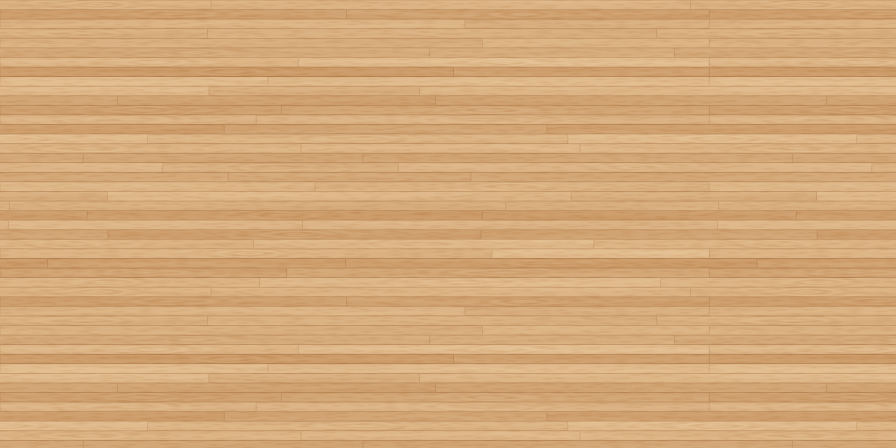
Give the GLSL for this texture, as a Shadertoy shader.

```glsl
// Strip parquet: thirty thin rows of pale wood form a tile that repeats over the canvas.
// Each row is cut into two planks at hashed joints; layered sines draw the long grain
// and stretched cellular noise adds the short dark pores.

const vec2 TILE = vec2(1.583, 0.641);   // tile size in canvas heights
const float ROWS = 30.0;
const vec3 DARK_WOOD = vec3(0.765, 0.56, 0.355);
const vec3 LIGHT_WOOD = vec3(0.895, 0.755, 0.58);
const vec3 SEAM_TINT = vec3(0.88, 0.82, 0.75);

// Base lightness of the rows, from the top down
const float ROW_TONE[30] = float[30](
    0.62, 0.40, 0.66, 0.74, 0.72, 0.58, 0.78, 0.34, 0.76, 0.72,
    0.36, 0.40, 0.72, 0.34, 0.80, 0.68, 0.46, 0.70, 0.54, 0.74,
    0.72, 0.58, 0.36, 0.78, 0.38, 0.70, 0.76, 0.38, 0.42, 0.80);

float hash(vec2 p) {
    vec3 q = fract(p.xyx * vec3(0.1031, 0.1030, 0.0973));
    q += dot(q, q.yzx + 33.33);
    return fract((q.x + q.y) * q.z);
}

// Distance to the nearest scattered point, one point per cell
float cellular(vec2 p, float seed) {
    vec2 cell = floor(p);
    float nearest = 2.0;
    for (int j = -1; j <= 1; j++) {
        for (int i = -1; i <= 1; i++) {
            vec2 c = cell + vec2(i, j);
            vec2 point = c + vec2(hash(c + seed), hash(c.yx + seed + 17.0));
            nearest = min(nearest, distance(p, point));
        }
    }
    return nearest;
}

// Long wavy fibres: x runs along the plank, v across it
float grain(float x, float v, float seed) {
    float bend = 0.9 * sin(x * 7.0 + seed) + 0.5 * sin(x * 17.0 + seed * 2.3);
    float sum = 0.0;
    float amplitude = 0.5;
    float frequency = 4.5;
    for (int i = 0; i < 3; i++) {
        sum += amplitude * sin(v * frequency + bend + seed * frequency);
        bend = bend * 1.4 + sin(x * frequency * 4.0 + seed);
        frequency *= 1.8;
        amplitude *= 0.65;
    }
    return sum;
}

// Arched growth rings, strongest near the middle of a plank
float arches(float x, float v, float middle, float seed) {
    float along = x - middle;
    float ring = length(vec2(along * 9.0, (v - 0.5) * 2.2));
    float wave = sin(ring * 11.0 + sin(x * 40.0 + seed));
    return wave * exp(-along * along * 45.0);
}

// Coverage of a seam, widened to a pixel but keeping its total darkness
float seam(float d, float halfWidth, float pixel) {
    float w = max(halfWidth, 0.5 * pixel);
    return (1.0 - smoothstep(w - 0.5 * pixel, w + 0.5 * pixel, d)) * halfWidth / w;
}

void mainImage(out vec4 fragColor, in vec2 fragCoord) {
    float pixel = 1.0 / iResolution.y;
    vec2 p = fragCoord * pixel;
    p.y = 1.0 - p.y;

    // Row and position across it
    float rowHeight = TILE.y / ROWS;
    float rowPos = p.y / rowHeight;
    float row = mod(floor(rowPos), ROWS);
    float v = fract(rowPos);

    // Two planks per row; many rows share a joint at the tile edge
    float shared = step(0.5, hash(vec2(row, 3.0)));
    float start = hash(vec2(row, 7.0)) * (1.0 - shared);
    float firstLength = mix(0.32, 0.72, hash(vec2(row, 11.0)));
    float s = fract(p.x / TILE.x - start);
    float second = step(firstLength, s);
    float x = (s - second * firstLength) * TILE.x;
    float plankLength = mix(firstLength, 1.0 - firstLength, second) * TILE.x;
    float plank = hash(vec2(row, 21.0 + second * 5.0));
    float seed = plank * 40.0;

    // Lightness from row, plank, fibres, rings and pores
    float tone = ROW_TONE[int(row)] + 0.2 * (plank - 0.5);
    float figured = step(0.55, hash(vec2(row, 31.0 + second)));
    tone += 0.09 * grain(x, v, seed);
    tone += 0.10 * figured * arches(x, v, 0.5 * plankLength, seed);
    float pores = 1.0 - smoothstep(0.1, 0.45, cellular(vec2(x * 20.0, v * 3.0), floor(seed)));
    tone -= 0.15 * pores;
    tone += 0.04 * sin(x * 4.0 + seed);
    vec3 color = mix(DARK_WOOD, LIGHT_WOOD, clamp(tone + 0.04, 0.0, 1.1));

    // Thin seams between rows and at plank ends
    float rowGap = min(v, 1.0 - v) * rowHeight;
    float endGap = min(x, plankLength - x);
    float line = max(seam(rowGap, 0.0009, pixel), 0.7 * seam(endGap, 0.0009, pixel));
    color *= mix(vec3(1.0), SEAM_TINT, line);

    fragColor = vec4(color, 1.0);
}
```
